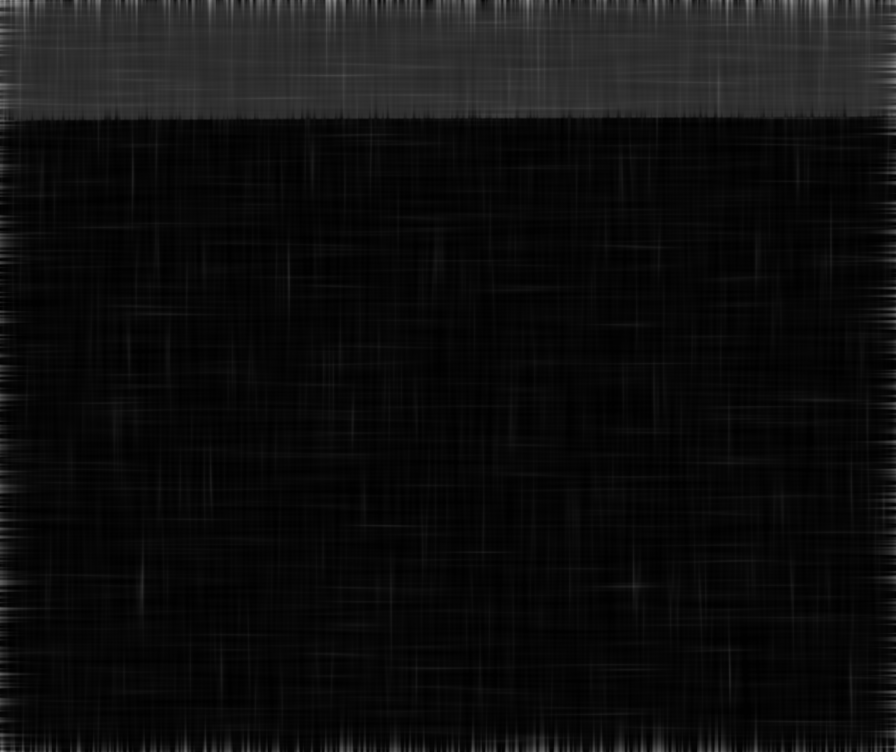
Reproduce this texture procedurally as a Shadertoy shader.

```glsl
vec2 gradientAt(vec2 cell) {
    vec3 p = fract(cell.xyx * vec3(0.1031, 0.1030, 0.0973));
    p += dot(p, p.yzx + 33.33);
    float angle = 6.2832 * fract((p.x + p.y) * p.z);
    return vec2(cos(angle), sin(angle));
}

float gradientNoise(vec2 p) {
    vec2 cell = floor(p), f = fract(p);
    vec2 w = f * f * f * (f * (f * 6.0 - 15.0) + 10.0);
    float a = dot(gradientAt(cell), f);
    float b = dot(gradientAt(cell + vec2(1, 0)), f - vec2(1, 0));
    float c = dot(gradientAt(cell + vec2(0, 1)), f - vec2(0, 1));
    float d = dot(gradientAt(cell + 1.0), f - 1.0);
    return mix(mix(a, b, w.x), mix(c, d, w.x), w.y);
}

// Long fibres: x runs along the thread, y across it
float fibres(vec2 p, float seed) {
    float sum = 0.0, weight = 0.55;
    for (int i = 0; i < 3; i++) {
        sum += weight * gradientNoise(p + seed);
        p = p * vec2(0.8, 0.47) + 17.3;
        weight *= 0.8;
    }
    return sum;
}

// Loose thread ends that fade with distance from a border
float fringe(float across, float distance, float reach, float seed) {
    float fine = gradientNoise(vec2(across, seed + 0.37));
    float broad = gradientNoise(vec2(across * 0.31, seed + 5.61));
    float thread = clamp(0.3 + 1.1 * fine + 0.6 * broad, 0.0, 1.0);
    return thread * exp(-max(distance, 0.0) / (reach * (0.15 + thread)));
}

void mainImage(out vec4 fragColor, in vec2 fragCoord) {
    vec2 uv = fragCoord / iResolution.xy;
    vec2 threads = uv * vec2(263.0, 227.0);

    // Woven grain with a few brighter strands
    float weft = fibres(vec2(uv.x * 9.0, threads.y), 11.2);
    float warp = fibres(vec2(uv.y * 9.0, threads.x), 73.6);
    float grain = weft + warp;
    float strands = pow(max(weft, 0.0), 3.0) + pow(max(warp, 0.0), 3.0);

    // Grey band with a slightly tilted, frayed lower border
    float height = uv.y - 0.840 - 0.005 * uv.x;
    float band = smoothstep(-0.002, 0.002, height);
    float darkEnds = fringe(threads.x, height, 0.009, 31.0);
    float lightEnds = fringe(threads.x, -height, 0.016, 47.0);
    float cloth = mix(0.022, 0.178, band);
    cloth -= 0.14 * band * darkEnds;
    cloth += 0.055 * (1.0 - band) * lightEnds;
    cloth += band * 0.018 * exp(-abs(height - 0.02) * 35.0);
    cloth += grain * mix(0.033, 0.042, band) + 0.35 * strands;

    // Bright ends around the four sides
    float left = fringe(threads.y, uv.x, 0.014, 3.0);
    float right = fringe(threads.y, 1.0 - uv.x, 0.014, 9.0);
    float bottom = fringe(threads.x, uv.y, 0.014, 15.0);
    float top = fringe(threads.x, 1.0 - uv.y, 0.018, 21.0);
    cloth += 0.36 * (left + right) + 0.38 * bottom + 0.40 * top;

    // Dark gaps between the ends at the upper border
    cloth -= 0.16 * fringe(threads.x, 1.0 - uv.y, 0.008, 57.0);

    fragColor = vec4(vec3(clamp(cloth, 0.003, 1.0)), 1.0);
}
```
